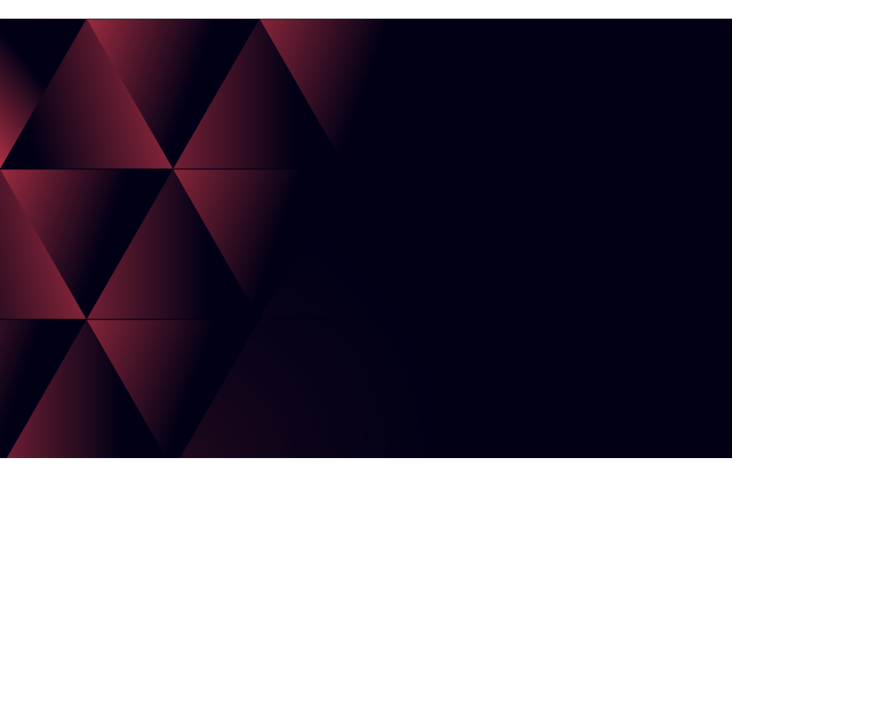
Give the GLSL for this background, as a WebGL 1 fragment shader.

```glsl
precision highp float;
// A night-blue panel on a white page, its left side tiled with equilateral
// triangles. Rows and columns come from a lattice; each triangle has a linear
// crimson ramp lit from one corner, chosen by its slanted column.

uniform vec2 u_resolution;

// Lengths are in canvas heights, measured down from the top left.
#define PANEL_TOP 0.0260
#define PANEL_BOTTOM 0.6380
#define PANEL_RIGHT 1.0195
#define SIDE 0.2410
#define ROW_RATIO 0.8690
#define LIT_COLUMNS 2.0
#define SEAM_WIDTH 0.0045
#define HAZE_REACH 1.85
#define NIGHT vec3(0.003, 0.0, 0.083)
#define CRIMSON vec3(0.62, 0.17, 0.25)

// Linear light falling from 1 at the anchor to 0 at the given reach.
float ramp(vec2 offset, vec2 direction, float reach) {
  return clamp(1.0 - dot(offset, direction) / reach, 0.0, 1.0);
}

// Dim haze beyond the tiles, spreading from the foot of the panel.
float haze(vec2 p) {
  vec2 source = vec2(1.05, (PANEL_BOTTOM - PANEL_TOP) / SIDE);
  float fade = max(1.0 - length(p - source) / HAZE_REACH, 0.0);
  return 0.19 * fade * fade;
}

// Light in an upward triangle; p is measured from its apex.
float upLight(vec2 p, float column) {
  float fromLeft = ramp(p - vec2(-0.5, ROW_RATIO), vec2(1.0, 0.0), 0.70);
  float fromRight = ramp(p - vec2(0.5, ROW_RATIO), vec2(-1.0, 0.25), 0.78);
  return 0.85 * mix(fromLeft, fromRight, step(column, 0.9));
}

// Light in a downward triangle; p is measured from its upper left corner.
float downLight(vec2 p, float column) {
  float fromTop = ramp(p, vec2(1.0, 0.35), 0.75);
  float fromApex = ramp(p - vec2(0.5, ROW_RATIO), vec2(1.0, -0.8), 0.65);
  return mix(fromTop, fromApex, step(column, -0.1));
}

// Dim the tiles towards the right, then give way to the haze.
float columnLight(float light, float column, float outside) {
  float lit = light * (1.05 - 0.13 * column);
  return mix(outside, lit, step(column, LIT_COLUMNS));
}

float triangleLight(vec2 p, float pixel) {
  float row = floor(p.y / ROW_RATIO);
  float depth = fract(p.y / ROW_RATIO);
  float shift = 0.5 * (1.0 - mod(row, 2.0));
  float apex = floor(p.x - shift + 0.5) + shift;
  float corner = floor(p.x - shift) + shift;
  float top = row * ROW_RATIO;
  float outside = haze(p);

  float upColumn = apex + 0.5 * row;
  float downColumn = corner + 0.5 * row;
  float up = columnLight(upLight(p - vec2(apex, top), upColumn), upColumn, outside);
  float down = columnLight(downLight(p - vec2(corner, top), downColumn), downColumn, outside);

  // Slanted edges, then dark horizontal seams between the rows.
  float edge = (0.5 * depth - abs(p.x - apex)) * 0.866;
  float light = mix(down, up, smoothstep(-pixel, pixel, edge));
  float seam = min(depth, 1.0 - depth) * ROW_RATIO;
  return light * mix(0.3, 1.0, smoothstep(0.0, SEAM_WIDTH + pixel, seam));
}

void main() {
  float pixel = 1.0 / u_resolution.y;
  vec2 p = vec2(gl_FragCoord.x, u_resolution.y - gl_FragCoord.y) * pixel;
  vec2 tile = (p - vec2(0.0, PANEL_TOP)) / SIDE;

  vec3 panel = mix(NIGHT, CRIMSON, triangleLight(tile, 0.7 * pixel / SIDE));

  // Smooth panel border on the white page.
  float inside = min(min(p.y - PANEL_TOP, PANEL_BOTTOM - p.y), PANEL_RIGHT - p.x);
  float cover = clamp(inside / pixel + 0.5, 0.0, 1.0);
  gl_FragColor = vec4(mix(vec3(1.0), panel, cover), 1.0);
}
```
